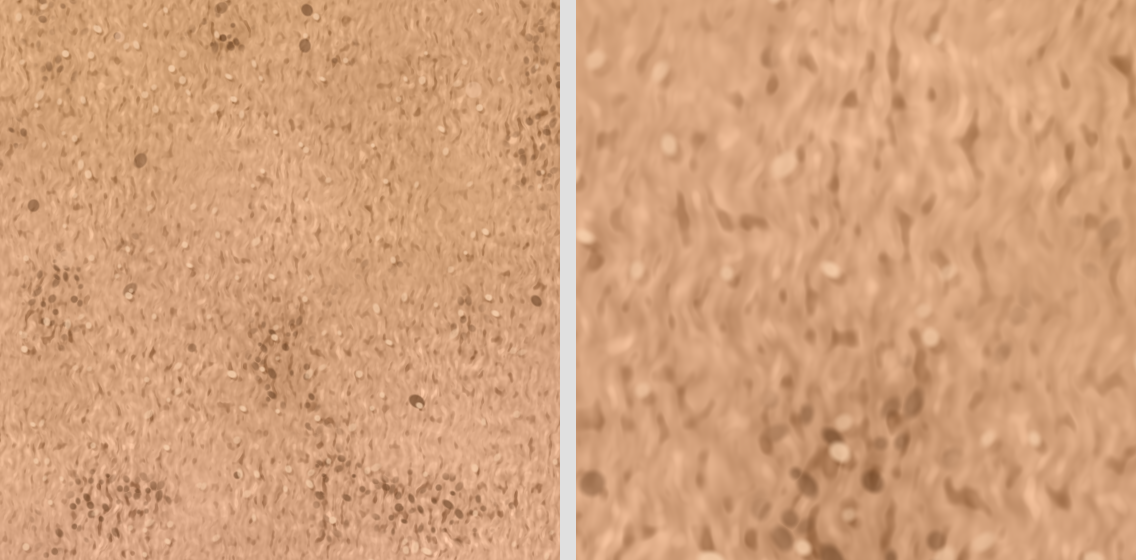
Left: the whole. Right: its middle third, enlarged.
Write a WebGL 2 fragment shader that draws this texture.

```glsl
#version 300 es
precision highp float;
// Dry sandy ground: fine upright grain, dark flecks, pale pebbles and patches of grit.

uniform vec2 u_resolution;
out vec4 fragColor;

// Integer hash giving two values from 0 to 1
vec2 hash2(vec2 cell) {
    uvec2 v = uvec2(ivec2(cell)) * 1664525u + 1013904223u;
    v.x += v.y * 1664525u;
    v.y += v.x * 1664525u;
    v ^= v >> 16u;
    v.x += v.y * 1664525u;
    v.y += v.x * 1664525u;
    v ^= v >> 16u;
    return vec2(v >> 8u) / 16777216.0;
}

float slope(vec2 cell, vec2 corner, vec2 f) {
    float angle = 6.2832 * hash2(cell + corner).x;
    return dot(vec2(cos(angle), sin(angle)), f - corner);
}

// Gradient noise, centred on zero
float noise(vec2 p) {
    vec2 i = floor(p), f = p - i;
    vec2 w = f * f * f * (f * (f * 6.0 - 15.0) + 10.0);
    return mix(mix(slope(i, vec2(0, 0), f), slope(i, vec2(1, 0), f), w.x),
               mix(slope(i, vec2(0, 1), f), slope(i, vec2(1, 1), f), w.x), w.y);
}

float fbm(vec2 p) {
    float sum = 0.0, amplitude = 1.0;
    for (int k = 0; k < 4; k++) {
        sum += amplitude * noise(p);
        p = p * 2.03 + 17.3;
        amplitude *= 0.5;
    }
    return sum;
}

// Soft uneven ovals, at most one per grid cell; radius is in canvas units
float stones(vec2 p, float cells, float share, float radius, float seed) {
    vec2 home = floor(p * cells);
    float cover = 0.0;
    for (int y = -1; y <= 1; y++) {
        for (int x = -1; x <= 1; x++) {
            vec2 cell = home + vec2(x, y);
            vec2 place = hash2(cell + seed);
            vec2 kind = hash2(cell + seed + 291.0);
            vec2 d = p - (cell + place) / cells;
            float angle = (kind.y - 0.5) * 2.4;
            d = mat2(cos(angle), -sin(angle), sin(angle), cos(angle)) * d;
            d.y *= mix(0.55, 1.0, place.x);
            float size = radius * mix(0.5, 1.0, place.y);
            float oval = 1.0 - smoothstep(size - 0.0022, size + 0.0022, length(d));
            cover = max(cover, oval * step(kind.x, share) * mix(0.5, 1.0, kind.y));
        }
    }
    return cover;
}

void main() {
    vec2 p = gl_FragCoord.xy / u_resolution.y;

    // Broad patches
    float smudge = fbm(p * 3.0 + 41.0);
    float gritty = smoothstep(0.12, 0.5, fbm(p * 4.5 + 83.0));
    float rough = 0.85 + 0.7 * noise(p * 7.0 + 29.0) + 0.25 * (0.5 - p.y);

    // Upright grain with a wandering lean
    vec2 q = p + vec2(0.012 * noise(p * vec2(14.0, 26.0)) - 0.05 * p.y, 0.0);
    float grain = noise(q * vec2(95.0, 45.0) + 7.0)
                + 0.5 * noise(q * vec2(165.0, 90.0) + 51.0);
    float fleck = noise(q * vec2(88.0, 42.0) + 131.0)
                + 0.4 * noise(p * vec2(120.0, 95.0) + 203.0);

    float shade = 0.014 + 0.055 * smudge + 0.12 * grain * rough;
    shade -= 0.15 * smoothstep(0.16, 0.6, fleck + 0.12 * gritty) * rough;
    shade += 0.07 * smoothstep(0.2, 0.6, -fleck) * rough;
    shade -= 0.025 * gritty;

    // Sand turns from rosy below to golden above
    float golden = clamp(p.y + 0.5 * noise(p * 2.5 + 11.0), 0.0, 1.0);
    vec3 color = mix(vec3(0.83, 0.63, 0.50), vec3(0.82, 0.625, 0.455), golden) + shade;

    // Dark grit, dense in the gritty patches
    float grit = stones(p, 60.0, 0.45, 0.0065, 700.0) * gritty;
    grit = max(grit, stones(p, 14.0, 0.035, 0.011, 900.0));
    color = mix(color, vec3(0.43, 0.27, 0.15), 0.7 * grit);

    // Pale pebbles, each with a shadow to its lower right
    vec2 toLight = vec2(-0.004, 0.005);
    float shadow = stones(p + toLight, 42.0, 0.09, 0.0062, 300.0);
    float pebble = stones(p, 42.0, 0.09, 0.0062, 300.0);
    float large = stones(p, 13.0, 0.04, 0.015, 500.0);
    color -= 0.12 * shadow * (1.0 - pebble);
    color = mix(color, vec3(0.97, 0.82, 0.68), 0.8 * pebble);
    color = mix(color, vec3(0.92, 0.74, 0.60) + 0.4 * shade, 0.75 * large);

    fragColor = vec4(clamp(color, 0.0, 1.0), 1.0);
}
```
